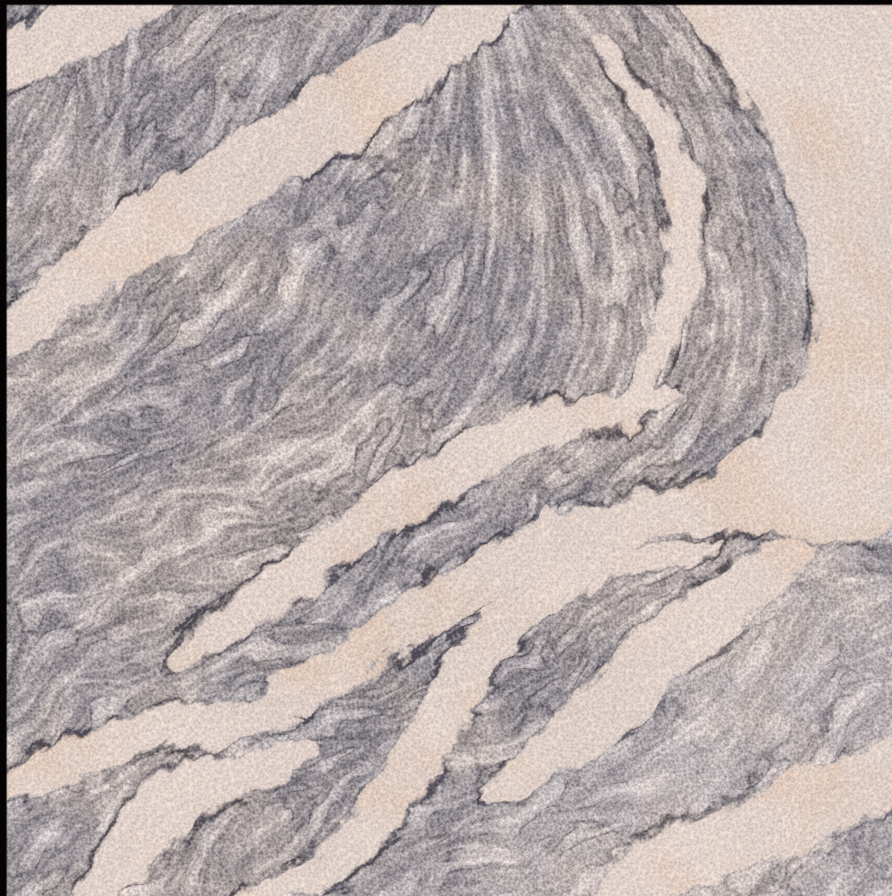
This texture is drawn by a Shadertoy shader. Its source:

```glsl
#define GRAIN_CELLS 215.0
#define STREAK_CELLS 125.0
#define LAYER_CELLS 40.0
#define STREAK_STEP 0.0056
#define STREAK_CONTRAST 0.16
#define LAYER_CONTRAST 0.17
#define GRAIN_CONTRAST 0.46
#define RIM_WIDTH 0.0026
#define LINE_WIDTH 0.24
#define DARK_MINERAL vec3(0.48, 0.45, 0.46)
#define PALE_MINERAL vec3(0.89, 0.84, 0.82)
#define PEACH_TINT vec3(0.0, -0.025, -0.05)

const float PI = 3.14159;
const int VEINS = 10;

// Start and end of each pale vein
const vec4 SPAN[VEINS] = vec4[](
    vec4(-0.06, 0.58, 0.60, 1.03), vec4(-0.06, 0.90, 0.24, 1.04),
    vec4(0.66, 0.96, 0.71, 0.52), vec4(0.77, 0.56, 0.19, 0.26),
    vec4(1.00, 0.44, 0.23, 0.17), vec4(0.80, 0.39, 0.27, -0.02),
    vec4(0.91, 0.39, 0.54, 0.11), vec4(0.35, 0.17, 0.08, -0.04),
    vec4(0.33, 0.20, -0.02, 0.10), vec4(1.08, 0.19, 0.66, -0.02));

// Bow, sway and half width of each vein
const vec3 SHAPE[VEINS] = vec3[](
    vec3(0.0, 0.006, 0.038), vec3(0.0, 0.0, 0.030),
    vec3(0.085, 0.01, 0.018), vec3(-0.045, -0.01, 0.025),
    vec3(-0.075, -0.012, 0.027), vec3(-0.045, -0.045, 0.026),
    vec3(0.0, -0.01, 0.036), vec3(-0.04, 0.0, 0.029),
    vec3(-0.03, 0.0, 0.022), vec3(0.0, 0.01, 0.040));

vec2 hash2(vec2 cell) {
    vec3 q = fract(cell.xyx * vec3(0.1031, 0.1030, 0.0973));
    q += dot(q, q.yzx + 33.33);
    return fract((q.xx + q.yz) * q.zy);
}

// Distance to the nearest scattered cell centre
float cellular(vec2 p) {
    vec2 base = floor(p), local = fract(p);
    float nearest = 4.0;
    for (int j = -1; j <= 1; j++)
        for (int i = -1; i <= 1; i++) {
            vec2 cell = vec2(i, j);
            vec2 gap = cell + hash2(base + cell) - local;
            nearest = min(nearest, dot(gap, gap));
        }
    return sqrt(nearest);
}

// Layered sines, about -1 to 1
float waves(vec2 p) {
    float sum = 0.0, gain = 0.5;
    for (int i = 0; i < 4; i++) {
        sum += gain * sin(p.x + 1.7 * sin(p.y)) * cos(p.y * 0.8 + sin(p.x * 0.7));
        p = mat2(1.5, 1.2, -1.2, 1.5) * p + 2.3;
        gain *= 0.6;
    }
    return sum;
}

float foldStiffness(float y) {
    return mix(3.3, 1.2, smoothstep(0.6, 0.7, y));
}

// Direction of the foliation: diagonal, turning around the fold
vec2 flow(vec2 p) {
    float angle = 0.58 + 0.18 * sin(7.0 * p.x + 9.0 * p.y) + 0.4 * smoothstep(0.5, 0.9, p.y);
    float wobble = waves(p * 29.0);
    vec2 limb = normalize(vec2(-2.0 * foldStiffness(p.y) * (p.y - 0.65) + 0.4 * wobble, 1.0));
    float nearFold = smoothstep(0.3, 0.72, p.x) * smoothstep(0.4, 0.52, p.y);
    angle += 0.9 * wobble;
    return normalize(mix(vec2(cos(angle), sin(angle)), limb, nearFold));
}

// Signed distance to a bent, tapering vein
float veinDistance(vec2 p, vec4 span, vec3 shape) {
    vec2 axis = span.zw - span.xy;
    float len = length(axis);
    axis /= len;
    float along = dot(p - span.xy, axis) / len;
    float t = clamp(along, 0.0, 1.0);
    float off = dot(p - span.xy, vec2(-axis.y, axis.x));
    off -= shape.x * sin(PI * t) + shape.y * sin(2.0 * PI * t);
    return abs(off) - shape.z * sqrt(sin(PI * t) + 0.0001) + abs(along - t) * len;
}

void mainImage(out vec4 fragColor, in vec2 fragCoord) {
    vec2 p = fragCoord / iResolution.xy;

    // Smear cells both ways along the foliation
    float streak = 0.0, layer = 0.0;
    for (int side = -1; side <= 1; side += 2) {
        vec2 q = p;
        for (int i = 0; i < 5; i++) {
            q += float(side) * flow(q) * STREAK_STEP;
            streak += cellular(q * STREAK_CELLS) * 0.1;
            layer += cellular(q * LAYER_CELLS + 31.0) * 0.1;
        }
    }
    streak = (streak - 0.48) / 0.085;
    layer = (layer - 0.48) / 0.13;
    vec2 turned = mat2(0.8, 0.6, -0.6, 0.8) * p;
    float grain = cellular(p * GRAIN_CELLS + 7.0) - cellular(turned * GRAIN_CELLS * 1.5 + 300.0);
    float patches = waves(p * 11.0 + 4.0);

    // Veins and the broad pale mass beyond the fold
    vec2 bent = p + 0.012 * vec2(waves(p * 27.0), waves(p * 27.0 + 9.0));
    float bulge = bent.y - 0.65;
    float foldEdge = 0.91 - foldStiffness(bent.y) * bulge * bulge;
    float pale = max(foldEdge - bent.x, 0.405 - bent.y);
    for (int i = 0; i < VEINS; i++)
        pale = min(pale, veinDistance(bent, SPAN[i], SHAPE[i]));
    pale += 0.0022 * streak + 0.004 * layer;
    float vein = smoothstep(0.003, -0.003, pale);

    // Grey foliated rock, calmer at the lower right
    float calm = smoothstep(0.15, 0.3, p.x - p.y - 0.25) * smoothstep(0.4, 0.3, p.y);
    float tone = 0.64 + 0.2 * patches + 0.14 * calm;
    tone += (STREAK_CONTRAST * streak + LAYER_CONTRAST * layer) * (1.0 - 0.35 * calm);
    float lineGate = smoothstep(-0.15, 0.35, waves(p * 23.0 + 5.0));
    tone -= 0.42 * lineGate * exp(-pow((layer + 0.3) / LINE_WIDTH, 2.0));
    tone = min(tone, 0.95);
    tone = mix(tone, 0.98 + 0.05 * patches + 0.025 * streak, vein);
    tone += grain * GRAIN_CONTRAST * mix(1.0, 0.6, vein);

    // Broken dark rims on the veins
    float rimGate = smoothstep(-0.2, 0.45, waves(p * 21.0 + 2.0));
    float rim = exp(-pow((pale - 0.003) / (RIM_WIDTH * (0.6 + rimGate)), 2.0));
    tone -= rim * (0.12 + 0.65 * rimGate);
    tone = clamp(tone, -0.4, 1.17);

    // Mineral colours: peach in the veins, bluish in the dark rock
    vec3 color = mix(DARK_MINERAL, PALE_MINERAL, tone);
    color += PEACH_TINT * vein * (0.4 + smoothstep(0.0, 0.7, waves(p * 14.0 + 6.0)));
    color += vec3(-0.012, 0.0, 0.018) * (1.0 - vein) * smoothstep(0.3, -0.3, patches);

    // Black margins at the left and top
    float inside = smoothstep(0.006, 0.009, p.x) * smoothstep(0.996, 0.993, p.y);
    fragColor = vec4(mix(vec3(0.02, 0.01, 0.01), color, inside), 1.0);
}
```
